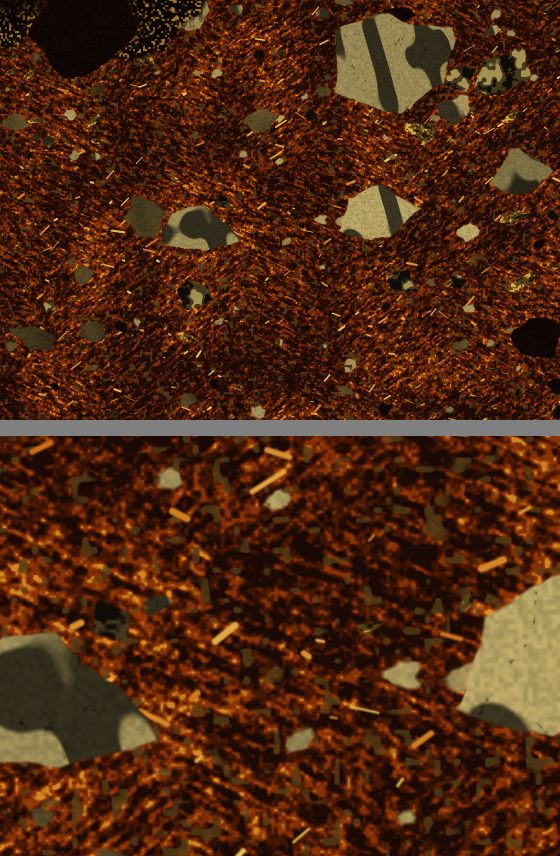
Top: the whole. Bottom: its middle third, enlarged.
This texture is drawn by a WebGL 2 fragment shader. Its source:

```glsl
#version 300 es
precision highp float;

uniform vec2 u_resolution;
out vec4 fragColor;

float hash(vec2 cell, float seed) {
  uvec3 v = uvec3(ivec3(floor(vec3(cell, seed)))) * 1664525u + 1013904223u;
  v.x += v.y * v.z; v.y += v.z * v.x; v.z += v.x * v.y;
  v ^= v >> 16u;
  v.x += v.y * v.z; v.y += v.z * v.x; v.z += v.x * v.y;
  return float(v.z >> 16u) / 65535.0;
}

float noise(vec2 p, float seed) {
  vec2 i = floor(p), f = fract(p);
  f = f * f * (3.0 - 2.0 * f);
  return mix(mix(hash(i, seed), hash(i + vec2(1, 0), seed), f.x),
             mix(hash(i + vec2(0, 1), seed), hash(i + vec2(1, 1), seed), f.x), f.y);
}

vec2 turn(vec2 p, float a) {
  return vec2(cos(a) * p.x + sin(a) * p.y, cos(a) * p.y - sin(a) * p.x);
}

// Fibrous clay groundmass, from near black through rust to gold
vec3 groundmass(vec2 p) {
  float rising = noise(turn(p, 0.65) * vec2(70, 230), 1.0);
  float falling = noise(turn(p, -0.45) * vec2(70, 230), 2.0);
  float fibre = mix(rising, falling, smoothstep(0.4, 0.6, noise(p * 6.0, 3.0)));
  float v = 0.42 * fibre + 0.33 * noise(p * 190.0, 4.0) + 0.25 * noise(p * 330.0, 5.0);
  v += 0.22 * (noise(p * 9.0, 6.0) - 0.5);
  vec3 col = mix(vec3(0.10, 0.035, 0.015), vec3(0.28, 0.09, 0.01), smoothstep(0.34, 0.56, v));
  col = mix(col, vec3(0.53, 0.19, 0.02), smoothstep(0.54, 0.68, v));
  col = mix(col, vec3(0.82, 0.53, 0.12), smoothstep(0.70, 0.86, v));
  float olive = smoothstep(0.72, 0.88, noise(p * 125.0, 7.0));
  return mix(col, vec3(0.34, 0.25, 0.09), 0.75 * olive);
}

// Short bright mica flakes lying along the two fabric directions
void flakes(inout vec3 col, vec2 p) {
  vec2 home = floor(p / 0.03);
  for (int k = 0; k < 9; k++) {
    vec2 id = home + vec2(k % 3 - 1, k / 3 - 1);
    if (hash(id, 20.0) > 0.17) continue;
    vec2 q = p - (id + vec2(hash(id, 21.0), hash(id, 22.0))) * 0.03;
    float lean = hash(id, 23.0) < 0.6 ? 0.65 : -0.4;
    q = turn(q, lean + 0.6 * (hash(id, 24.0) - 0.5));
    float size = hash(id, 25.0);
    q.x = max(abs(q.x) - mix(0.002, 0.015, size * size), 0.0);
    float d = length(q) - mix(0.0008, 0.0028, hash(id, 26.0));
    vec3 tint = mix(vec3(0.80, 0.43, 0.08), vec3(0.93, 0.80, 0.38), hash(id, 27.0));
    col = mix(col, tint, smoothstep(0.0015, -0.0015, d));
  }
}

// Grain interiors: quartz, grey feldspar, opaque, mosaic rock, streaked schist
vec3 mineral(float kind, float shade, vec2 p, vec2 local) {
  float speck = noise(p * 260.0, 30.0);
  float crack = smoothstep(0.0, 0.035, abs(noise(p * 19.0, 31.0) - 0.5) + 0.06 * speck);
  float domain = noise(turn(p, 0.3) * vec2(26, 13), 32.0);
  if (kind < 0.30) {
    vec3 quartz = vec3(0.66, 0.59, 0.36) * mix(0.7, 1.1, shade) * (0.88 + 0.2 * speck);
    return quartz * mix(1.0, 0.32, smoothstep(0.56, 0.64, domain)) * mix(0.55, 1.0, crack);
  }
  if (kind < 0.50)
    return vec3(0.33, 0.27, 0.14) * (0.4 + 0.4 * shade + 0.4 * domain + 0.2 * speck) * mix(0.6, 1.0, crack);
  if (kind < 0.62)
    return vec3(0.06, 0.025, 0.015) * (0.6 + 0.8 * speck);
  if (kind < 0.82) {
    float m = 0.6 * noise(p * 34.0, 33.0) + 0.4 * noise(p * 85.0, 34.0);
    vec3 rock = mix(vec3(0.06, 0.045, 0.025), vec3(0.27, 0.22, 0.11), smoothstep(0.42, 0.54, m + 0.15 * (speck - 0.5)));
    return mix(rock, vec3(0.64, 0.57, 0.33), smoothstep(0.61, 0.66, m));
  }
  float streak = 0.6 * noise(local * vec2(45, 80), 35.0) + 0.4 * speck;
  vec3 schist = mix(vec3(0.11, 0.07, 0.025), vec3(0.36, 0.26, 0.09), smoothstep(0.3, 0.55, streak));
  return mix(schist, vec3(0.85, 0.66, 0.22), smoothstep(0.6, 0.78, streak));
}

// Scattered angular grains, one per occupied cell
void grains(inout vec3 col, vec2 p, float cell, float share, float seed) {
  vec2 home = floor(p / cell);
  for (int k = 0; k < 9; k++) {
    vec2 id = home + vec2(k % 3 - 1, k / 3 - 1);
    if (hash(id, seed) > share) continue;
    vec2 q = p - (id + 0.25 + 0.5 * vec2(hash(id, seed + 1.0), hash(id, seed + 2.0))) * cell;
    float kind = hash(id, seed + 3.0);
    float size = cell * mix(0.17, 0.43, pow(hash(id, seed + 4.0), 1.6));
    if (length(q) > 1.7 * size) continue;
    q = turn(q, 1.3 * (hash(id, seed + 5.0) - 0.4));
    q.y *= kind > 0.82 ? 2.6 : mix(1.0, 1.8, hash(id, seed + 6.0));
    float d = -size;
    for (int i = 0; i < 6; i++) {
      float side = float(i);
      float a = (side + 0.7 * hash(id, seed + 10.0 + side)) * 6.2832 / 6.0;
      d = max(d, dot(q, vec2(cos(a), sin(a))) - size * mix(0.6, 1.0, hash(id, seed + 16.0 + side)));
    }
    d += size * 0.25 * (noise(p * 2.2 / size, seed) - 0.5) + 0.004 * (noise(p * 120.0, seed) - 0.5);
    // Faint rust-coloured rim around the grain
    col += vec3(0.10, 0.035, 0.0) * exp(-max(d, 0.0) / 0.005) * step(0.0, d);
    col = mix(col, mineral(kind, hash(id, seed + 7.0), p, q), smoothstep(0.0025, -0.0025, d));
  }
}

// Dark hollow at the upper left with a border of gold dust
void hollow(inout vec3 col, vec2 p) {
  float d = length((p - vec2(0.2, 1.03)) * vec2(1.0, 1.5)) - 0.27;
  d += 0.16 * (noise(p * 11.0, 40.0) - 0.5) + 0.04 * (noise(p * 60.0, 41.0) - 0.5);
  float dust = smoothstep(0.56, 0.85, noise(p * 210.0, 42.0)) * smoothstep(-0.18, -0.03, d);
  vec3 inside = mix(vec3(0.045, 0.025, 0.01), vec3(0.66, 0.46, 0.12), dust);
  col = mix(col, inside, smoothstep(0.025, -0.025, d));
}

void main() {
  vec2 p = gl_FragCoord.xy / u_resolution.y;
  vec3 col = groundmass(p);
  flakes(col, p);
  grains(col, p, 0.05, 0.28, 100.0);
  grains(col, p, 0.13, 0.36, 200.0);
  hollow(col, p);
  grains(col, p, 0.36, 0.52, 300.0);
  fragColor = vec4(col, 1.0);
}
```
